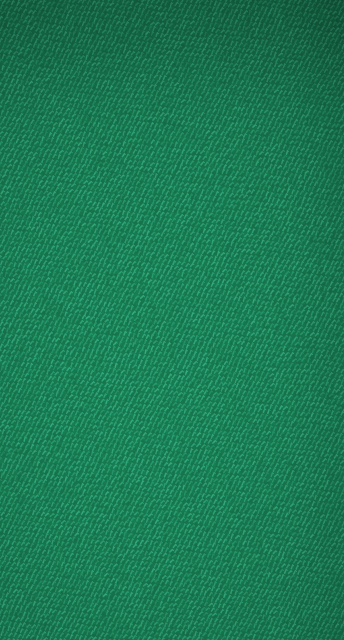
Give the GLSL for this texture, as a Shadertoy shader.

```glsl
// Green knitted cloth: about 74 by 118 small hooked stitches in staggered rows
// that sink slightly to the right. Each steep stitch has a short crook and its
// own shade and tilt; fibre grain and soft light, dim at the top, finish it.

float hash(vec2 p) {
    vec3 q = fract(vec3(p.xyx) * 0.1031);
    q += dot(q, q.yzx + 33.33);
    return fract((q.x + q.y) * q.z);
}

float noise(vec2 p) {
    vec2 i = floor(p), f = fract(p);
    f = f * f * (3.0 - 2.0 * f);
    return mix(mix(hash(i), hash(i + vec2(1, 0)), f.x),
               mix(hash(i + vec2(0, 1)), hash(i + vec2(1, 1)), f.x), f.y);
}

float capsule(vec2 p, vec2 a, vec2 b, float radius) {
    vec2 axis = b - a;
    float t = clamp(dot(p - a, axis) / dot(axis, axis), 0.0, 1.0);
    return length(p - a - axis * t) - radius;
}

void mainImage(out vec4 fragColor, in vec2 fragCoord) {
    vec2 uv = fragCoord / iResolution.xy;
    vec2 pos = fragCoord / iResolution.y;

    // Weave grid: rows sink to the right, columns lean a little
    vec2 weave = uv * vec2(74.0, 118.0) + vec2(-4.0 * uv.y, 8.0 * uv.x);
    weave += 0.6 * (vec2(noise(pos * 12.0), noise(pos * 12.0 + 40.0)) - 0.5);
    weave.x += 0.5 * mod(floor(weave.y), 2.0);
    vec2 home = floor(weave);

    // Stitches may reach into the rows above and below
    float soft = max(0.13, 65.0 / iResolution.y);
    float stitch = 0.0;
    float shade = 0.5;
    for (int j = -1; j <= 1; j++) {
        for (int i = -1; i <= 1; i++) {
            vec2 id = home + vec2(i, j);
            vec2 p = weave - id - 0.5;
            p.x -= 0.5 * float(j & 1) * (mod(home.y, 2.0) * 2.0 - 1.0);
            // Labels stay shared between rows despite the half shift
            id.x -= float(j & 1) * (1.0 - mod(home.y, 2.0)) * 0.0;
            id.x += 0.0;
            p += 0.22 * (vec2(hash(id + 31.0), hash(id + 53.0)) - 0.5);
            float tilt = 1.0 + 0.6 * (hash(id + 17.0) - 0.5);
            vec2 arm = 0.36 * vec2(cos(tilt), sin(tilt));
            float dist = capsule(p, -arm, arm, 0.15);
            dist = min(dist, capsule(p, arm, arm + vec2(0.2, -0.1), 0.11));
            float cover = 1.0 - smoothstep(-soft, soft, dist);
            if (cover > stitch) {
                stitch = cover;
                shade = hash(id);
            }
        }
    }

    // Yarn over darker gaps, with fibre grain
    vec3 gap = vec3(0.085, 0.455, 0.300);
    vec3 yarn = mix(vec3(0.13, 0.55, 0.385), vec3(0.19, 0.63, 0.465), shade);
    vec3 color = mix(gap, yarn, stitch);
    color *= 1.0 + 0.12 * (noise(pos * vec2(310.0, 270.0)) - 0.5);

    // Light falling off from a point low and left of the middle
    vec2 away = (uv - vec2(0.42, 0.42)) * vec2(0.8, 1.0);
    float light = 1.05 - 0.42 * dot(away, away);
    light -= 0.11 * smoothstep(0.78, 1.0, uv.y) + 0.04 * smoothstep(0.8, 1.0, uv.x);
    fragColor = vec4(clamp(color * light, 0.0, 1.0), 1.0);
}
```
